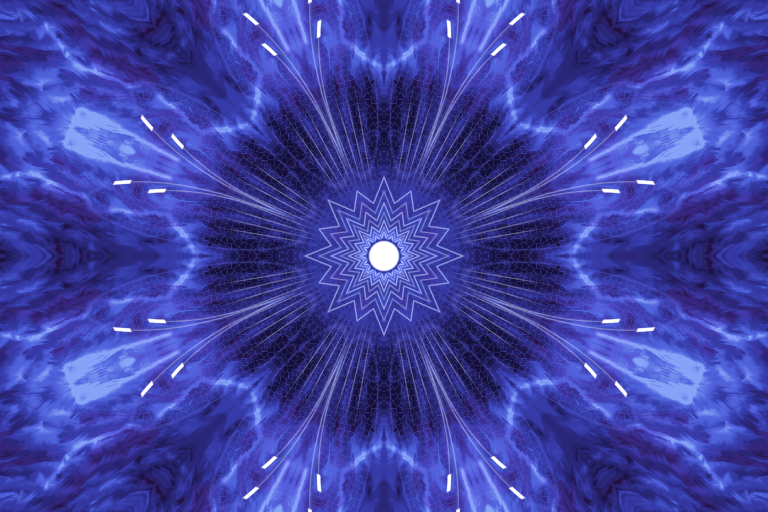
A WebGL 1 fragment shader for this background:

```glsl
precision highp float;
uniform vec2 u_resolution;

#define SECTOR 0.785398
#define DISC_RADIUS 0.029
#define STAR_RADIUS 0.154
#define STAR_VALLEY 0.68
#define VEIN_SCALE 85.0
#define BLADE_END 0.66
#define CLOUD_GAIN 0.3
#define STRAND_GAIN 0.2
#define WHITE vec3(0.91, 0.95, 0.99)

float hash(vec2 p) {
  return fract(sin(dot(p, vec2(127.1, 311.7))) * 4375.85);
}

float segment(vec2 p, vec2 a, vec2 b) {
  vec2 d = b - a;
  return length(p - a - d * clamp(dot(p - a, d) / dot(d, d), 0.0, 1.0));
}

float glow(float d, float width) {
  return exp(-d * d / (width * width));
}

float stroke(float d, float width) {
  return 1.0 - smoothstep(0.0, width + 1.0 / u_resolution.y, abs(d));
}

float band(float x, float lo, float hi, float soft) {
  return smoothstep(lo - soft, lo + soft, x) * (1.0 - smoothstep(hi - soft, hi + soft, x));
}

// Gap between the two nearest cell centres: small on cell borders
float cellBorder(vec2 p) {
  vec2 cell = floor(p);
  float near = 9.0, second = 9.0;
  for (int j = -1; j <= 1; j++) {
    for (int i = -1; i <= 1; i++) {
      vec2 c = cell + vec2(float(i), float(j));
      float d = length(c + 0.15 + 0.7 * vec2(hash(c), hash(c + 17.3)) - p);
      second = min(second, max(near, d));
      near = min(near, d);
    }
  }
  return second - near;
}

float layeredSines(vec2 p) {
  float sum = 0.0, gain = 0.5;
  for (int i = 0; i < 5; i++) {
    p += 0.6 * sin(p.yx * 1.3 + float(i));
    sum += gain * sin(p.x) * cos(p.y);
    p = mat2(1.5, 1.1, -1.1, 1.5) * p;
    gain *= 0.7;
  }
  return sum;
}

vec3 palette(float t) {
  vec3 c = mix(vec3(0.08, 0.06, 0.22), vec3(0.16, 0.15, 0.47), smoothstep(0.0, 0.27, t));
  c = mix(c, vec3(0.21, 0.23, 0.66), smoothstep(0.27, 0.5, t));
  c = mix(c, vec3(0.31, 0.38, 0.86), smoothstep(0.5, 0.74, t));
  return mix(c, vec3(0.53, 0.64, 0.97), smoothstep(0.74, 1.05, t));
}

void main() {
  vec2 p = (gl_FragCoord.xy - 0.5 * u_resolution) / u_resolution.y;
  float r = length(p);

  // Eightfold mirror: one frame along the wings, one along the gaps
  float a = abs(mod(atan(p.y, p.x + 1e-6), SECTOR) - 0.5 * SECTOR);
  float b = 0.5 * SECTOR - a;
  vec2 wing = r * vec2(cos(a), sin(a));
  vec2 gap = r * vec2(cos(b), sin(b));

  // Brushed backdrop: bright along the wings, dark in the gaps and the inner ring
  float cloud = layeredSines(wing * vec2(14.0, 30.0) + 2.0);
  float grain = layeredSines(wing * vec2(60.0, 95.0));
  float swirl = length((wing - vec2(0.6, 0.0)) * vec2(0.55, 1.0));
  float strands = sin(swirl * 170.0 + cloud * 5.0) * smoothstep(0.4, 0.65, r);
  float rays = sin(a * 55.0 + cloud * 3.0) * band(r, 0.17, 0.48, 0.06);
  float tone = 0.43 + CLOUD_GAIN * cloud * smoothstep(0.1, 0.4, r) + 0.12 * grain;
  tone += STRAND_GAIN * (0.55 * strands + 0.55 * rays);
  tone += 0.3 * glow(wing.y, 0.11) * band(r, 0.36, 0.74, 0.08);
  tone += 0.1 * glow(wing.y, 0.04) * band(r, 0.2, 0.36, 0.04);
  tone -= 0.24 * band(r, 0.165, 0.36, 0.035);
  tone -= 0.2 * glow(gap.y, 0.06) * band(r, 0.2, 0.38, 0.04);
  tone -= 0.22 * glow(gap.y, 0.075) * smoothstep(0.38, 0.46, r);
  tone -= 0.08 * smoothstep(0.72, 0.85, r);

  // Bent glowing ribbons around each gap
  vec2 bent = gap + 0.006 * vec2(cloud, grain);
  float ribbon = segment(bent, vec2(0.37, 0.01), vec2(0.418, 0.078));
  ribbon = min(ribbon, segment(bent, vec2(0.418, 0.078), vec2(0.53, 0.09)));
  ribbon = min(ribbon, segment(bent, vec2(0.587, 0.115), vec2(0.69, 0.163)));
  ribbon = min(ribbon, segment(bent, vec2(0.69, 0.163), vec2(0.786, 0.148)));
  ribbon = min(ribbon, segment(bent, vec2(0.32, 0.0), vec2(0.37, 0.01)));
  tone += 0.3 * glow(ribbon, 0.006) + 0.14 * glow(ribbon, 0.022);

  // Pale blade on the wing axis
  float blade = wing.y - mix(0.012, 0.042, (wing.x - 0.36) / 0.3);
  float along = band(wing.x, 0.44, BLADE_END, 0.006);
  tone += along * (0.1 * (1.0 - smoothstep(-0.004, 0.004, blade)) + 0.25 * glow(blade, 0.005));
  tone += 0.28 * glow(wing.x - BLADE_END, 0.005) * (1.0 - smoothstep(0.036, 0.044, wing.y));
  vec3 color = palette(tone);
  color += vec3(0.05, 0.0, 0.02) * smoothstep(0.0, 0.5, -cloud);

  // Veined wings with a thin outline
  vec2 w = mat2(0.974, -0.225, 0.225, 0.974) * (wing - vec2(0.37, 0.07));
  float outline = (length(w / vec2(0.215, 0.055)) - 1.0) * 0.055;
  float inside = 1.0 - smoothstep(-0.004, 0.004, outline);
  float vein = 1.0 - smoothstep(0.03, 0.18, cellBorder(wing * VEIN_SCALE));
  float mesh = vein * max(inside, 0.8 * band(r, 0.06, 0.36, 0.04));
  color = mix(color, vec3(0.36, 0.4, 0.88), 0.32 * mesh + 0.3 * stroke(outline, 0.001));

  // Fine spokes, curved ribs and their white dashes
  float spokes = 0.0;
  for (int i = 0; i < 4; i++) {
    spokes += stroke(wing.y - wing.x * (0.03 + 0.065 * float(i)), 0.0005);
  }
  color = mix(color, WHITE, min(1.0, 0.35 * spokes * band(r, 0.17, 0.3, 0.05)));
  for (int i = 0; i < 2; i++) {
    float reach = 0.458 + 0.069 * float(i);
    float height = 0.052 + 0.0105 * float(i);
    float rib = (wing.y - height * pow(wing.x / reach, 4.2)) * 0.89;
    float dash = band(wing.x, reach - 0.015, reach + 0.015, 0.002);
    color = mix(color, WHITE, 0.35 * stroke(rib, 0.0005) * band(wing.x, 0.22, reach, 0.04));
    color = mix(color, vec3(1.0), dash * (1.0 - smoothstep(0.002, 0.005, abs(rib))));
  }

  // Nested sixteen-point stars, long tips on the gaps and shorter on the wings
  vec2 valley = STAR_VALLEY * vec2(cos(0.25 * SECTOR), sin(0.25 * SECTOR));
  for (int i = 0; i < 7; i++) {
    float size = STAR_RADIUS * pow(0.82, float(i));
    float edge = segment(gap, vec2(size, 0.0), size * valley);
    edge = min(edge, segment(wing, vec2(0.89 * size, 0.0), size * valley));
    float light = mod(float(i), 2.0) < 0.5 ? 0.65 : 0.45;
    color = mix(color, vec3(0.72, 0.79, 1.0), light * stroke(edge, 0.0009));
  }

  // Luminous core with a dark rim
  color += vec3(0.22, 0.28, 0.4) * glow(r, 0.045);
  color = mix(color, vec3(0.13, 0.14, 0.5), 0.7 * stroke(r - DISC_RADIUS - 0.003, 0.002));
  color = mix(color, vec3(1.0), 1.0 - smoothstep(-0.002, 0.002, r - DISC_RADIUS));
  gl_FragColor = vec4(clamp(color, 0.0, 1.0), 1.0);
}
```
